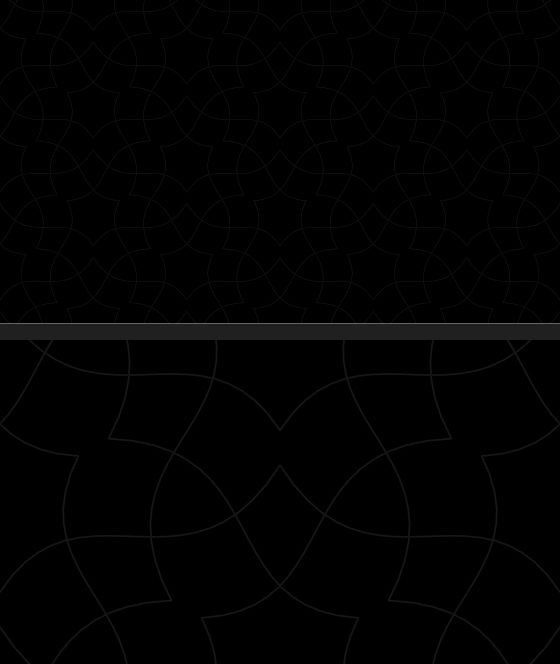
Top, the full canvas; bottom, a detail of the centre.
Reproduce this pattern procedurally as a WebGL 1 fragment shader.

```glsl
precision highp float;

// Faint interlaced hairlines on black: one S-shaped Bezier strand repeated
// with threefold rotation and mirror symmetry about a triangular lattice of
// centres, three tiles across and down, above a sliver of white border.

uniform vec2 u_resolution;

const float TILES = 3.0;
const float SQRT3 = 1.7320508;
const float LINE_WIDTH = 0.0053;          // in units of the centre spacing
const float BORDER_HEIGHT = 0.36 / 296.0; // fraction of the canvas height
const vec3 GROUND = vec3(0.0);
const vec3 LINE = vec3(0.09);
const vec3 BORDER = vec3(1.0);
const int SEGMENTS = 20;

float segmentDistance(vec2 p, vec2 a, vec2 b) {
  vec2 pa = p - a;
  vec2 ba = b - a;
  return length(pa - ba * clamp(dot(pa, ba) / dot(ba, ba), 0.0, 1.0));
}

vec2 bezier(vec2 a, vec2 b, vec2 c, vec2 d, float t) {
  float s = 1.0 - t;
  return s * s * s * a + 3.0 * s * s * t * b + 3.0 * s * t * t * c + t * t * t * d;
}

// Distance to the strand and to its reflection in the x axis.
float strandDistance(vec2 p) {
  vec2 start = vec2(0.140, 0.2425);
  vec2 startHandle = vec2(0.165, -0.210);
  vec2 endHandle = vec2(0.674, -0.005);
  vec2 end = vec2(0.694, -0.530);
  vec2 mirrored = vec2(p.x, -p.y);
  vec2 previous = start;
  float nearest = 10.0;
  for (int i = 1; i <= SEGMENTS; i++) {
    float t = float(i) / float(SEGMENTS);
    vec2 next = bezier(start, startHandle, endHandle, end, t);
    nearest = min(nearest, segmentDistance(p, previous, next));
    nearest = min(nearest, segmentDistance(mirrored, previous, next));
    previous = next;
  }
  return nearest;
}

// Folds the plane into a 120 degree wedge whose axis becomes the x axis.
vec2 foldThreefold(vec2 p, float axis) {
  float wedge = radians(120.0);
  float angle = mod(atan(p.y, p.x + 1e-6) - axis + 0.5 * wedge, wedge) - 0.5 * wedge;
  return length(p) * vec2(cos(angle), sin(angle));
}

// Offset from the nearest centre of the triangular lattice of unit spacing.
vec2 latticeOffset(vec2 p) {
  vec2 tile = vec2(SQRT3, 1.0);
  vec2 a = mod(p, tile) - vec2(0.5 * SQRT3, 0.0);
  a.y -= floor(a.y + 0.5);
  vec2 b = mod(p + vec2(0.5 * SQRT3, 0.0), tile) - 0.5 * tile;
  return dot(a, a) < dot(b, b) ? a : b;
}

float patternDistance(vec2 p) {
  vec2 local = latticeOffset(p);
  float axis = radians(210.0);
  float nearest = strandDistance(foldThreefold(local, axis));
  // Strands reaching in from the six surrounding centres
  for (int i = 0; i < 6; i++) {
    float angle = radians(30.0 + 60.0 * float(i));
    vec2 neighbour = vec2(cos(angle), sin(angle));
    nearest = min(nearest, strandDistance(foldThreefold(local - neighbour, axis)));
  }
  return nearest;
}

// Antialiased coverage of a band reaching from one edge to another.
float bandCoverage(float x, float low, float high, float pixel) {
  float overlap = min(x + 0.5 * pixel, high) - max(x - 0.5 * pixel, low);
  return clamp(overlap / pixel, 0.0, 1.0);
}

void main() {
  vec2 uv = gl_FragCoord.xy / u_resolution;
  float pixel = 1.0 / u_resolution.y;
  // The tiles fill the canvas above the border
  vec2 fitted = vec2(uv.x, (uv.y - BORDER_HEIGHT) / (1.0 - BORDER_HEIGHT));
  float d = patternDistance(fitted * TILES * vec2(SQRT3, 1.0));
  float halfWidth = 0.5 * LINE_WIDTH;
  float strands = bandCoverage(d, -halfWidth, halfWidth, TILES * pixel);
  float border = bandCoverage(uv.y, 0.0, BORDER_HEIGHT, pixel);
  vec3 color = mix(GROUND, LINE, strands);
  gl_FragColor = vec4(mix(color, BORDER, border), 1.0);
}
```
